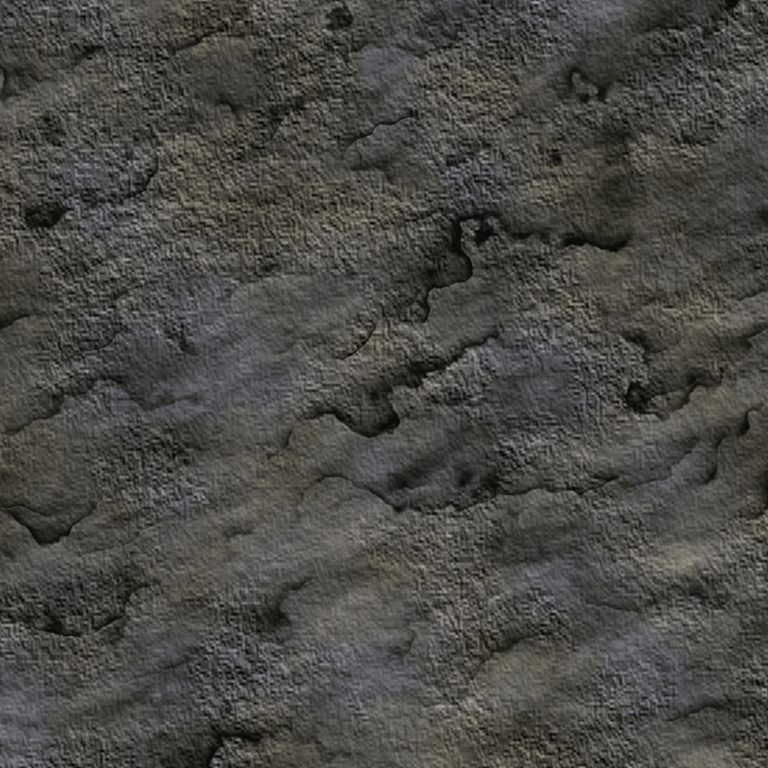
Give the GLSL for this texture, as a Shadertoy shader.

```glsl
// Rough dark rock face with short shadowed ledges, fine grit and mossy stains.
#define BASE_TONE 0.305
#define GRIT_SCALE 275.0
#define GRIT_CONTRAST 0.23
#define RELIEF_CONTRAST 0.42
#define PATCH_CONTRAST 0.20
#define LEDGE_ROWS 7.0
#define LEDGE_TILT 0.22
#define LEDGE_DEPTH 0.31
#define STONE_TINT vec3(1.02, 1.0, 0.96)
#define MOSS_TINT vec3(1.02, 1.0, 0.74)
#define LILAC_TINT vec3(1.01, 0.99, 1.06)

float hash(vec2 cell) {
    vec3 v = fract(cell.xyx * vec3(0.1031, 0.1030, 0.0973));
    v += dot(v, v.yzx + 33.33);
    return fract((v.x + v.y) * v.z);
}

float noise(vec2 p) {
    vec2 cell = floor(p);
    vec2 f = fract(p);
    f = f * f * (3.0 - 2.0 * f);
    float low = mix(hash(cell), hash(cell + vec2(1, 0)), f.x);
    float high = mix(hash(cell + vec2(0, 1)), hash(cell + vec2(1, 1)), f.x);
    return mix(low, high, f.y);
}

float fbm(vec2 p) {
    float sum = 0.0;
    float weight = 0.5;
    for (int i = 0; i < 5; i++) {
        sum += weight * noise(p);
        p = mat2(1.6, 1.2, -1.2, 1.6) * p + 17.3;
        weight *= 0.5;
    }
    return sum / 0.97;
}

// Lumpy surface, stretched along the tilt of the ledges
float height(vec2 p) {
    vec2 q = vec2(p.x, p.y - LEDGE_TILT * p.x);
    q += 0.04 * (noise(p * 9.0) - 0.5);
    return fbm(q * vec2(9.0, 17.0) + 5.0);
}

// Broken ledges: sharp lower edge, shadow fading upward, pale lip below
float ledges(vec2 p, float rows, float seed) {
    float warp = 2.6 * (fbm(p * 5.0 + seed) - 0.5) + 0.7 * (fbm(p * 19.0 + seed) - 0.5);
    float level = (p.y - LEDGE_TILT * p.x) * rows + warp + seed;
    float row = floor(level + 0.5);
    float d = level - row;
    vec2 along = p * vec2(1.3, 0.5) * rows + row * vec2(7.3, 3.1) + seed;
    float cover = 0.75 * noise(along) + 0.25 * noise(p * 38.0 + seed);
    float strength = smoothstep(0.50, 0.76, cover);
    float thickness = mix(0.07, 0.20, noise(p * 13.0 + seed));
    float edge = smoothstep(-0.04, 0.04, d);
    float shadow = edge * exp(-max(d, 0.0) / thickness);
    float lip = (1.0 - edge) * exp(min(d, 0.0) * 9.0);
    return strength * (0.2 * lip - shadow);
}

// Side-lit grit; the offset is a fraction of one grain
float grit(vec2 p) {
    return noise(p) - noise(p + vec2(0.5, 0.85));
}

void mainImage(out vec4 fragColor, in vec2 fragCoord) {
    vec2 p = fragCoord / iResolution.y;

    // Broad patches, faint vertical weathering and lit relief
    float tone = BASE_TONE;
    tone += PATCH_CONTRAST * (fbm(p * 7.0 + 40.0) - 0.5);
    tone += 0.03 * (noise(p * vec2(60.0, 8.0)) - 0.5);
    tone += RELIEF_CONTRAST * (height(p + vec2(-0.004, 0.013)) - height(p));

    // Large and small ledges
    tone += LEDGE_DEPTH * ledges(p, LEDGE_ROWS, 3.7);
    tone += 0.6 * LEDGE_DEPTH * ledges(p, LEDGE_ROWS * 1.9, 21.4);

    // Coarse pits and fine grit, worn smooth in places
    float roughness = mix(0.5, 1.25, smoothstep(0.35, 0.62, fbm(p * 10.0 + 80.0)));
    float grain = grit(p * GRIT_SCALE) + 0.45 * grit(p * GRIT_SCALE * 0.43 + 9.0);
    tone += GRIT_CONTRAST * roughness * grain * smoothstep(-0.03, 0.28, tone);
    tone = max(tone, 0.03 + 0.03 * noise(p * GRIT_SCALE));

    // Moss in stained hollows, lilac mineral on some pale areas
    float stain = fbm(p * 8.0 + 120.0);
    float moss = 0.4 * smoothstep(0.52, 0.70, stain);
    moss = max(moss, 0.8 * smoothstep(0.27, 0.10, tone) * smoothstep(0.32, 0.52, stain));
    float lilac = 0.85 * smoothstep(0.46, 0.30, stain) * smoothstep(0.14, 0.34, tone);
    vec3 tint = mix(STONE_TINT, LILAC_TINT, lilac);
    tint = mix(tint, MOSS_TINT, moss);

    fragColor = vec4(clamp(tone * tint, 0.0, 1.0), 1.0);
}
```
